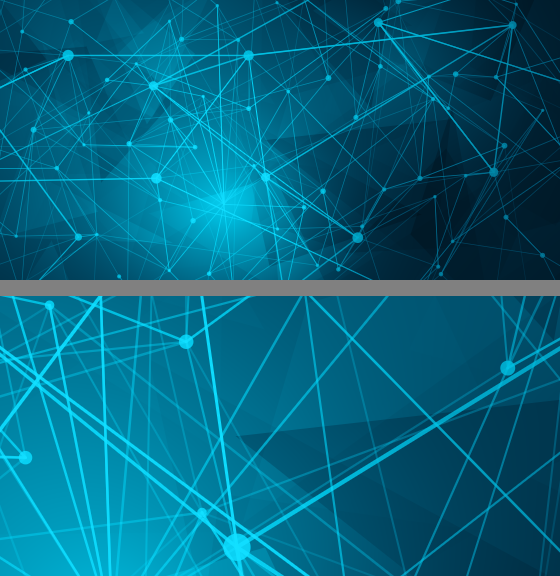
Top, the full canvas; bottom, a detail of the centre.
Write a Shadertoy shader that draws this background.

```glsl
// Glowing cyan network of linked nodes over translucent facets on a dark teal gradient.

vec4 hash(vec2 seed) {
    vec4 q = fract((seed.xyxy + 17.0) * vec4(0.1031, 0.1030, 0.0973, 0.1099));
    q += dot(q, q.wzxy + 33.33);
    return fract((q.xxyz + q.yzzw) * q.zywx);
}

// Share of a pixel at distance d that lies within a stroke or disc of the given radius.
float coverage(float d, float radius) {
    float px = 1.0 / iResolution.y;
    return clamp((min(radius, d + 0.5 * px) - max(-radius, d - 0.5 * px)) / px, 0.0, 1.0);
}

float segment(vec2 p, vec2 a, vec2 b, float halfWidth) {
    vec2 ab = b - a;
    float t = clamp(dot(p - a, ab) / max(dot(ab, ab), 1e-6), 0.0, 1.0);
    return coverage(length(p - a - ab * t), halfWidth);
}

float blob(vec2 p, vec2 centre, vec2 size) {
    vec2 q = (p - centre) / size;
    return exp(-dot(q, q));
}

vec2 nodeAt(vec2 cell) {
    return (cell + hash(cell).xy) * 0.19 - vec2(0.14, 0.07);
}

vec2 hubAt(vec2 cell) {
    return (cell + 0.1 + 0.8 * hash(cell + 60.0).xy) * vec2(0.4, 0.5);
}

// Layers ink so that crossings brighten without overflowing.
void addInk(inout float ink, float amount) {
    ink = 1.0 - (1.0 - ink) * (1.0 - amount);
}

// Brightness factor of overlapping triangles that fade away from one edge.
float facets(vec2 p) {
    float shade = 1.0;
    for (int i = 0; i < 44; i++) {
        vec4 h = hash(vec2(i, 90));
        vec4 g = hash(vec2(i, 130));
        vec2 corner[3];
        for (int k = 0; k < 3; k++) {
            float angle = 6.2832 * h.z + 2.0944 * float(k) + 0.9 * g[k];
            corner[k] = h.xy * vec2(2.0, 1.0)
                      + (0.08 + 0.4 * g[(k + 1) % 3]) * vec2(cos(angle), sin(angle));
        }
        float inside = 1e3;
        float depth = 0.0;
        for (int k = 0; k < 3; k++) {
            vec2 side = normalize(corner[(k + 1) % 3] - corner[k]);
            vec2 q = p - corner[k];
            float d = side.x * q.y - side.y * q.x;
            if (k == 0) depth = max(d, 0.0);
            inside = min(inside, d);
        }
        float mask = clamp(inside * iResolution.y + 0.5, 0.0, 1.0);
        shade *= 1.0 + (h.w - 0.5) * 0.46 * mask * exp(-3.5 * depth);
    }
    return shade;
}

float network(vec2 p) {
    float ink = 0.0;

    // Small nodes with thin links to near nodes, far nodes and hubs
    for (int i = 0; i < 72; i++) {
        vec2 cell = vec2(i % 12, i / 12);
        vec2 a = nodeAt(cell);
        vec4 h = hash(cell + 200.0);
        vec4 g = hash(cell + 310.0);
        vec2 near = nodeAt(cell + floor(h.xy * 5.0) - 2.0);
        vec2 far = nodeAt(cell + floor(h.zw * vec2(9.0, 7.0)) - vec2(4.0, 3.0));
        vec2 steep = nodeAt(cell + floor(g.yz * vec2(3.0, 9.0)) - vec2(1.0, 4.0));
        vec2 hub = hubAt(floor(a / vec2(0.4, 0.5) + g.xy - 0.5));
        addInk(ink, segment(p, a, near, 0.0015) * (0.3 + 0.5 * g.z));
        addInk(ink, segment(p, a, far, 0.0013) * (0.2 + 0.4 * g.w));
        addInk(ink, segment(p, a, steep, 0.0012) * (0.15 + 0.4 * h.y));
        addInk(ink, segment(p, a, hub, 0.0014) * (0.25 + 0.5 * h.x));
        addInk(ink, coverage(length(p - a), 0.0055 + 0.005 * g.x * g.x) * 0.8);
    }

    // Large hubs with bold links
    for (int i = 0; i < 10; i++) {
        vec2 cell = vec2(i % 5, i / 5);
        vec2 a = hubAt(cell);
        for (int k = 0; k < 3; k++) {
            vec4 h = hash(cell + vec2(400 + 7 * k, 450));
            vec2 b = hubAt(cell + floor(h.xy * vec2(5.0, 3.0)) - vec2(2.0, 1.0));
            addInk(ink, segment(p, a, b, 0.0018 + 0.001 * h.z) * (0.65 + 0.3 * h.w));
        }
        addInk(ink, coverage(length(p - a), 0.012 + 0.008 * hash(cell + 500.0).x) * 0.85);
    }

    // Fan of rays leaving the brightest spot
    for (int i = 0; i < 16; i++) {
        vec4 h = hash(vec2(i, 600));
        vec2 end = nodeAt(vec2(3.0, 0.0) + floor(h.xy * vec2(4.0, 6.0)));
        addInk(ink, segment(p, vec2(0.8, 0.27), end, 0.0015) * (0.35 + 0.45 * h.z));
    }
    return ink;
}

void mainImage(out vec4 fragColor, in vec2 fragCoord) {
    vec2 p = fragCoord / iResolution.y;
    p.x *= 2.0 * iResolution.y / iResolution.x;

    // Broad light on the left, a hot spot, and a dim patch at the upper right
    float light = 0.1 + 0.265 * blob(p, vec2(0.45, 0.6), vec2(0.85, 0.75))
                + 0.34 * blob(p, vec2(0.8, 0.25), vec2(0.35))
                + 0.12 * blob(p, vec2(1.45, 0.75), vec2(0.35, 0.3));
    float tone = (light + 0.08 * blob(p, vec2(0.8, 0.27), vec2(0.09))) * facets(p);

    // Links and nodes dim along with the light
    tone = mix(tone, 0.88, network(p) * clamp(0.32 + 1.6 * light, 0.0, 1.0));

    float blue = tone + 0.135 * (1.0 - exp(-5.5 * tone));
    fragColor = vec4(clamp(vec3(0.5 * (tone - 0.74), tone, blue), 0.0, 1.0), 1.0);
}
```
